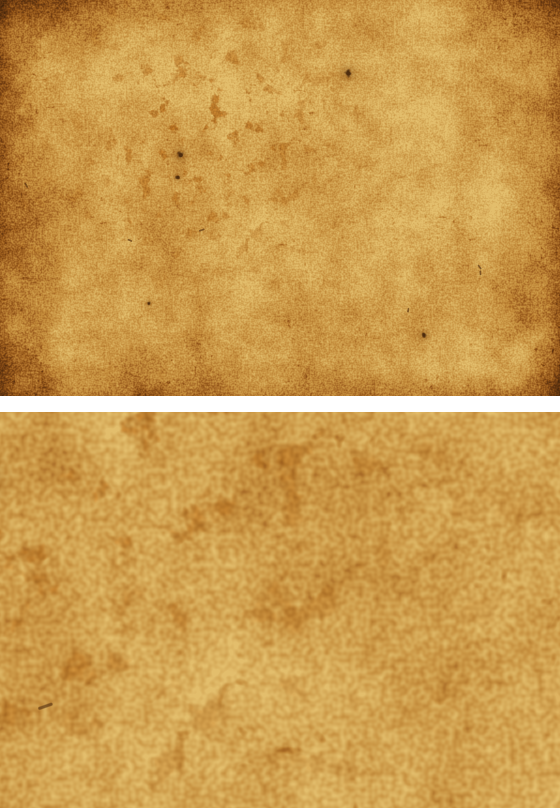
Top, the full canvas; bottom, a detail of the centre.
Write a Shadertoy shader that draws this texture.

```glsl
// Aged amber parchment: mottled fibres, scorched edges, rust foxing, pinholes and stray hairs.

const vec3 RUST = vec3(0.68, 0.39, 0.08);
const vec3 HOLE = vec3(0.24, 0.12, 0.03);
const vec3 HAIR = vec3(0.36, 0.21, 0.07);

vec2 hash2(vec2 p) {
    vec3 q = fract(p.xyx * vec3(0.1031, 0.1030, 0.0973));
    q += dot(q, q.yzx + 33.33);
    return fract((q.xx + q.yz) * q.zy);
}

vec2 gradientAt(vec2 cell) {
    float angle = 6.2832 * hash2(cell).x;
    return vec2(cos(angle), sin(angle));
}

// Gradient noise, roughly -0.7 to 0.7
float gradientNoise(vec2 p) {
    vec2 i = floor(p), f = p - i;
    vec2 u = f * f * f * (f * (f * 6.0 - 15.0) + 10.0);
    vec2 e = vec2(1.0, 0.0);
    float low = mix(dot(gradientAt(i), f), dot(gradientAt(i + e), f - e), u.x);
    float high = mix(dot(gradientAt(i + e.yx), f - e.yx),
                     dot(gradientAt(i + e.xx), f - e.xx), u.x);
    return mix(low, high, u.y);
}

float fbm(vec2 p, int octaves) {
    float sum = 0.0, gain = 1.0;
    for (int i = 0; i < octaves; i++) {
        sum += gain * gradientNoise(p);
        p = mat2(1.6, 1.2, -1.2, 1.6) * p + 17.3;
        gain *= 0.55;
    }
    return sum;
}

float segmentDistance(vec2 p, vec2 a, vec2 b) {
    vec2 ab = b - a;
    return length(p - a - ab * clamp(dot(p - a, ab) / dot(ab, ab), 0.0, 1.0));
}

// Tone 0 is scorched brown, tone 1 is pale gold
vec3 parchmentColor(float tone) {
    const vec3 ramp[6] = vec3[6](
        vec3(0.46, 0.25, 0.07), vec3(0.58, 0.34, 0.10), vec3(0.67, 0.43, 0.16),
        vec3(0.75, 0.53, 0.22), vec3(0.80, 0.60, 0.28), vec3(0.84, 0.67, 0.35));
    float s = clamp(tone, -0.5, 1.25) * 5.0;
    vec3 color = ramp[0] * (1.0 + 0.2 * min(s, 0.0));
    for (int i = 1; i < 6; i++)
        color = mix(color, ramp[i], clamp(s - float(i - 1), 0.0, 1.0));
    return color + max(s - 5.0, 0.0) * vec3(0.04, 0.06, 0.06);
}

// Patchy darkening from the four borders, widest at the left
float edgeBurn(vec2 p, vec2 size, float warp) {
    float reach = max(1.0 + 1.1 * warp, 0.35);
    vec4 gap = max(vec4(p.x, size.x - p.x, p.y, size.y - p.y), 0.0);
    vec4 burn = vec4(0.80, 0.60, 0.46, 0.30)
              * exp(-gap / (vec4(0.12, 0.11, 0.08, 0.05) * reach));
    return dot(burn, vec4(1.0));
}

// Fine grain and a faint cloth weave
float paperGrain(vec2 p) {
    float grain = 0.36 * gradientNoise(p * 211.0) + 0.23 * gradientNoise(p * 113.0 + 5.0);
    float weave = gradientNoise(p * vec2(34.0, 181.0)) + gradientNoise(p * vec2(181.0, 26.0));
    return grain + 0.10 * weave;
}

// Long, faint folds in random directions
float creases(vec2 p, vec2 size) {
    float sum = 0.0;
    for (int i = 0; i < 7; i++) {
        vec2 start = hash2(vec2(i, 41)) * size;
        float angle = 6.2832 * hash2(vec2(i, 73)).x;
        vec2 end = start + 0.3 * vec2(cos(angle), sin(angle));
        float d = segmentDistance(p + 0.012 * gradientNoise(p * 9.0), start, end);
        sum += exp(-d * d / 0.000008) * (0.5 + gradientNoise(p * 14.0));
    }
    return sum;
}

void mainImage(out vec4 fragColor, in vec2 fragCoord) {
    vec2 p = fragCoord / iResolution.y;
    vec2 size = vec2(iResolution.x / iResolution.y, 1.0);
    float blur = 1.0 / iResolution.y;

    // Paper tone
    float clouds = fbm(p * 3.2 + 4.0, 5);
    float mottle = fbm(p * 17.0 + 31.0, 4);
    float streaks = gradientNoise(p * vec2(15.0, 2.2));
    float tone = 0.96 + 0.38 * clouds + 0.20 * mottle + 0.15 * streaks + paperGrain(p);
    tone -= edgeBurn(p, size, fbm(p * 4.5 + 11.0, 4));
    tone -= 0.14 * creases(p, size);
    tone -= 0.45 * smoothstep(0.30, 0.58, gradientNoise(p * 72.0 + 2.0))
                 * smoothstep(-0.1, 0.4, gradientNoise(p * 6.0));
    vec3 color = parchmentColor(tone);

    // Rust foxing, densest in the upper left centre
    vec2 offset = p - vec2(0.36 * size.x, 0.66);
    float cluster = 0.14 + 0.86 * exp(-dot(offset, offset) / 0.08);
    float foxing = smoothstep(0.16, 0.55, fbm(p * 23.0 + 57.0, 4)) * cluster;
    color = mix(color, RUST * (1.0 + 0.5 * paperGrain(p)), 0.75 * foxing);

    // Pinholes with a soft brown halo
    for (int i = 0; i < 5; i++) {
        vec2 seed = hash2(vec2(i, 19));
        float radius = mix(0.003, 0.010, seed.y * seed.y);
        float d = length(p - size * (0.06 + 0.88 * hash2(vec2(i, 7))));
        d += 0.5 * radius * gradientNoise(p * 130.0);
        color = mix(color, RUST * 0.8, 0.5 * exp(-d * d / (4.0 * radius * radius)));
        color = mix(color, HOLE, 0.85 * (1.0 - smoothstep(radius * 0.4, radius + blur, d)));
    }

    // Short stray hairs
    for (int i = 0; i < 6; i++) {
        vec2 seed = hash2(vec2(i, 97));
        float angle = 3.1416 * seed.x;
        vec2 along = vec2(cos(angle), sin(angle)) * mix(0.003, 0.011, seed.y * seed.y);
        vec2 center = hash2(vec2(i, 29)) * size;
        float d = segmentDistance(p, center - along, center + along);
        color = mix(color, HAIR, 0.7 * (1.0 - smoothstep(0.0005, 0.0012 + blur, d)));
    }

    fragColor = vec4(color, 1.0);
}
```
